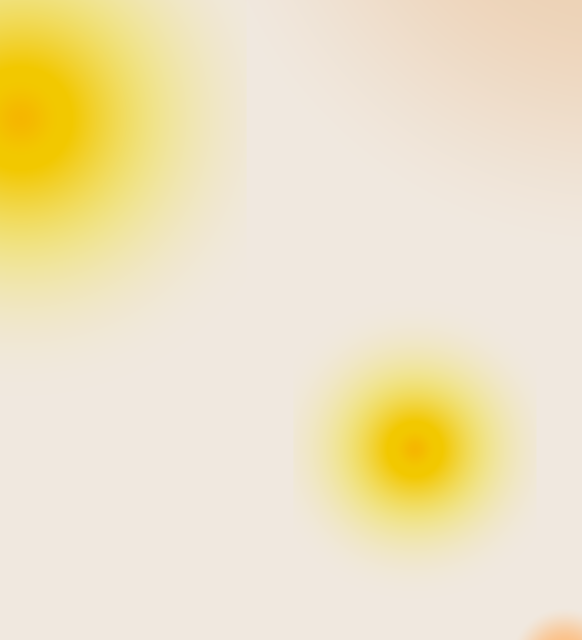
Give the GLSL for this background, as a Shadertoy shader.

```glsl
// Soft sun-like glows on a warm cream ground: two yellow discs with wide halos
// cut off at their sides, a peach wash at the top right and an orange spot below.
// Each glow is a radial falloff; lengths are in units of the canvas height.

const vec3 CREAM  = vec3(0.941, 0.910, 0.873);
const vec3 AMBER  = vec3(0.961, 0.715, 0.000);
const vec3 GOLD   = vec3(0.950, 0.785, 0.000);
const vec3 LEMON  = vec3(0.940, 0.865, 0.000);
const vec3 PEACH  = vec3(0.930, 0.825, 0.715);
const vec3 ORANGE = vec3(0.985, 0.760, 0.540);

// Glows as centre x, centre y, radius
const vec3 LARGE_SUN   = vec3(0.0326, 0.8150, 0.4466);
const vec3 SMALL_SUN   = vec3(0.6484, 0.2982, 0.2405);
const vec3 PEACH_WASH  = vec3(0.9640, 1.2600, 0.6510);
const vec3 ORANGE_SPOT = vec3(0.8828, -0.0350, 0.0850);

const float CORE_SIZE    = 0.18; // solid disc, as a share of the radius
const float SIDE_CUT     = 0.79; // half width of the halo, same share
const float HALO_FALLOFF = 2.25;
const float WASH_SOLID   = 0.40; // share of the radius before a wash fades

float radialDistance(vec2 p, vec3 glow) {
    return length(p - glow.xy) / glow.z;
}

// Amber to gold core, then a lemon halo trimmed by vertical sides
vec3 addSun(vec3 base, vec2 p, vec3 sun, float pixel) {
    float d = radialDistance(p, sun);
    float halo = clamp((d - CORE_SIZE) / (1.0 - CORE_SIZE), 0.0, 1.0);
    float alpha = pow(1.0 - halo, HALO_FALLOFF);

    float side = abs(p.x - sun.x) - SIDE_CUT * sun.z;
    alpha *= 1.0 - smoothstep(-pixel, pixel, side);

    vec3 tint = mix(AMBER, GOLD, smoothstep(0.0, CORE_SIZE * 0.8, d));
    tint = mix(tint, LEMON, smoothstep(0.0, 0.45, halo));
    return mix(base, tint, alpha);
}

// Single-colour glow with a gentle edge
vec3 addWash(vec3 base, vec2 p, vec3 wash, vec3 tint) {
    float fade = clamp((1.0 - radialDistance(p, wash)) / (1.0 - WASH_SOLID), 0.0, 1.0);
    return mix(base, tint, mix(fade, smoothstep(0.0, 1.0, fade), 0.5));
}

void mainImage(out vec4 fragColor, in vec2 fragCoord) {
    vec2 p = fragCoord / iResolution.y;
    float pixel = 0.75 / iResolution.y;

    vec3 color = addWash(CREAM, p, PEACH_WASH, PEACH);
    color = addWash(color, p, ORANGE_SPOT, ORANGE);
    color = addSun(color, p, LARGE_SUN, pixel);
    color = addSun(color, p, SMALL_SUN, pixel);

    fragColor = vec4(color, 1.0);
}
```
